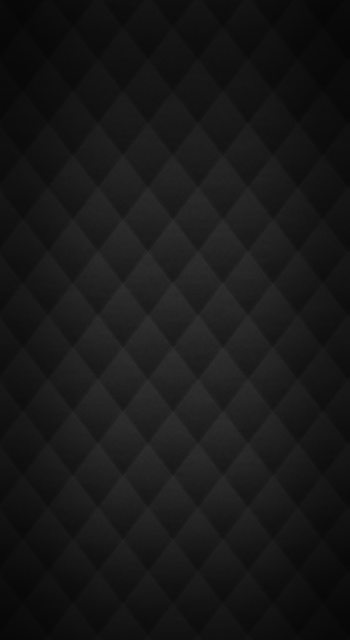
Write a WebGL 1 fragment shader that draws this pattern.

```glsl
precision highp float;
// Dark quilted wall of staggered diamonds, each shaded from a pale top to a dark tip.
// Two soft sawtooth waves along the diagonals give the diamonds and their fine seams;
// a periodic vignette and wrapping noise add depth and a woven grain.

uniform vec2 u_resolution;

const vec2 REPEATS = vec2(7.0, 10.0);         // diamonds across and up
const vec2 LATTICE_POINT = vec2(0.494, 0.56); // canvas position of one diamond tip
const float TIP_SHADE = 0.098;
const float TOP_SHADE = 0.178;
const float SEAM_WIDTH = 0.0042;              // share of the canvas width
const float SEAM_GLOW = 0.017;
const vec2 LIGHT_CENTRE = vec2(0.5, 0.47);
const vec2 EDGE_LIGHT = vec2(0.52, 0.46);     // light left at the side and end edges
const vec2 GRAIN_GRID = vec2(210.0, 384.0);
const float GRAIN_AMOUNT = 0.014;
const vec2 WEAVE_GRID = vec2(16.0, 150.0);
const float WEAVE_AMOUNT = 0.010;
const float TAU = 6.2831853;

float hash(vec2 p) {
  return fract(sin(dot(p, vec2(12.9898, 78.233))) * 43758.5453);
}

// Value noise that wraps after one canvas
float wrapNoise(vec2 uv, vec2 grid) {
  vec2 p = uv * grid;
  vec2 cell = floor(p);
  vec2 f = fract(p);
  f = f * f * (3.0 - 2.0 * f);
  vec2 lo = mod(cell, grid);
  vec2 hi = mod(cell + 1.0, grid);
  float bottom = mix(hash(lo), hash(vec2(hi.x, lo.y)), f.x);
  float top = mix(hash(vec2(lo.x, hi.y)), hash(hi), f.x);
  return mix(bottom, top, f.y);
}

// Sawtooth whose drop is spread over the given width
vec2 softSaw(vec2 x, float width) {
  vec2 f = fract(x + 0.5 * width);
  return min(f, (1.0 - f) / width);
}

// Bright in the middle, with matching value and slope at opposite edges
float vignette(vec2 uv) {
  vec2 dim = 0.5 - 0.5 * cos(TAU * (uv - LIGHT_CENTRE));
  vec2 light = mix(vec2(1.0), EDGE_LIGHT, dim * dim);
  return light.x * light.y;
}

void main() {
  vec2 uv = gl_FragCoord.xy / u_resolution;

  // Diagonal coordinates: each unit square is one diamond
  vec2 p = (uv - LATTICE_POINT) * REPEATS;
  vec2 diagonal = vec2(p.y + p.x, p.y - p.x);
  float pixel = length(REPEATS / u_resolution);

  // Gradient from lower tip to upper tip
  vec2 saw = softSaw(diagonal, 1.2 * pixel);
  float height = 0.5 * (saw.x + saw.y);
  float shade = mix(TIP_SHADE, TOP_SHADE, smoothstep(-0.1, 1.0, height));

  // Faint pale seams
  vec2 toSeam = 0.5 - abs(fract(diagonal) - 0.5);
  float halfWidth = 0.5 * SEAM_WIDTH * u_resolution.x * pixel;
  vec2 seam = 1.0 - smoothstep(halfWidth - 0.6 * pixel, halfWidth + 0.6 * pixel, toSeam);
  shade += SEAM_GLOW * max(seam.x, seam.y);

  // Fine grain and horizontal weave
  shade += GRAIN_AMOUNT * (wrapNoise(uv, GRAIN_GRID) - 0.5);
  shade += WEAVE_AMOUNT * (wrapNoise(uv, WEAVE_GRID) - 0.5);

  gl_FragColor = vec4(vec3(shade * vignette(uv)), 1.0);
}
```
